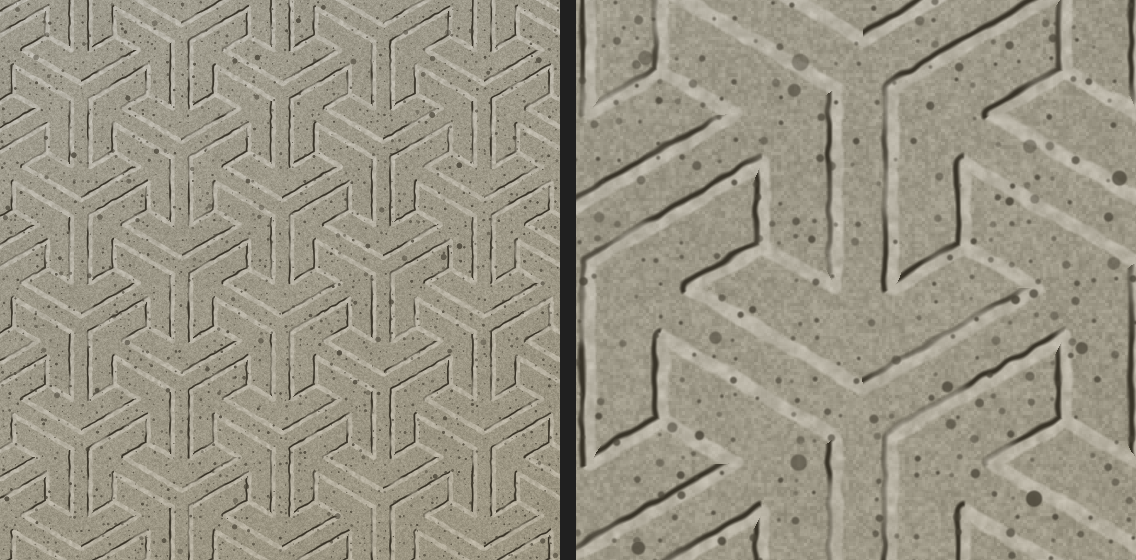
Left: the whole. Right: its middle third, enlarged.
Give the GLSL for this pattern, as a three.js fragment shader.

```glsl
varying vec2 vUv;

// Layout: one tripod per point of a triangular lattice
const float PITCH = 0.2078;              // canvas distance between tripods
const vec2 ANCHOR = vec2(0.5045, 0.416); // canvas position of one tripod
const float COLUMN = 0.8660254;          // column spacing in pitches
const float STEM = 0.08;                 // half width of an arm in pitches
const float GROOVE = 0.020;              // half width of a groove
const float SHADOW = 0.0075;             // half width of the shadow line
const float SOFT = 0.006;                // edge smoothing
const float WOBBLE = 0.010;              // unevenness of the cast edges
const vec2 LIGHT = vec2(-0.866, 0.5);    // direction towards the light

const vec3 FACE_DARK = vec3(0.54, 0.52, 0.455);
const vec3 FACE_LIGHT = vec3(0.685, 0.665, 0.60);
const vec3 GROOVE_DARK = vec3(0.63, 0.61, 0.55);
const vec3 GROOVE_LIGHT = vec3(0.80, 0.78, 0.73);
const vec3 SHADE = vec3(0.22, 0.20, 0.155);
const vec3 PIT = vec3(0.29, 0.27, 0.22);

float hash(vec2 p) {
  vec3 q = fract(vec3(p.xyx) * 0.1031);
  q += dot(q, q.yzx + 33.33);
  return fract((q.x + q.y) * q.z);
}

float noise(vec2 p) {
  vec2 i = floor(p), f = fract(p);
  f = f * f * (3.0 - 2.0 * f);
  return mix(mix(hash(i), hash(i + vec2(1.0, 0.0)), f.x),
             mix(hash(i + vec2(0.0, 1.0)), hash(i + vec2(1.0, 1.0)), f.x), f.y);
}

// Offset from the closest point of segment ab to p
vec2 fromSegment(vec2 p, vec2 a, vec2 b) {
  vec2 ab = b - a;
  return p - a - ab * clamp(dot(p - a, ab) / dot(ab, ab), 0.0, 1.0);
}

vec2 shorter(vec2 a, vec2 b) {
  return dot(a, a) < dot(b, b) ? a : b;
}

// Offset from the nearest groove centre line, in pitches
vec2 fromGroove(vec2 p) {
  vec2 notch = vec2(STEM, -STEM / sqrt(3.0));
  vec2 join = vec2(STEM, STEM / sqrt(3.0) - 2.0 / 3.0);
  vec2 meet = vec2(COLUMN / 3.0, -0.5);
  float column = p.x / COLUMN;
  vec2 cell = floor(vec2(column, p.y - 0.5 * column) + 0.5);
  vec2 best = vec2(1.0);
  for (int i = -1; i <= 1; i++) {
    for (int j = -1; j <= 1; j++) {
      vec2 id = cell + vec2(float(i), float(j));
      vec2 local = p - vec2(id.x * COLUMN, id.y + 0.5 * id.x);
      for (int k = 0; k < 3; k++) {
        float angle = float(k) * 2.0943951;
        float c = cos(angle), s = sin(angle);
        mat2 turn = mat2(c, s, -s, c);
        vec2 q = turn * local;
        float side = q.x < 0.0 ? -1.0 : 1.0;
        q.x *= side;
        vec2 e = shorter(fromSegment(q, notch, join), fromSegment(q, join, meet));
        e.x *= side;
        best = shorter(best, e * turn);
      }
    }
  }
  return best;
}

// Scattered round pits, at most one per cell
float pits(vec2 uv, float cells, float amount, float seed) {
  vec2 p = uv * cells, id = floor(p) + seed;
  float size = hash(id + 7.3);
  float radius = mix(0.06, 0.21, size * size);
  vec2 centre = 0.25 + 0.5 * vec2(hash(id + 1.7), hash(id + 4.1));
  float d = length(fract(p) - centre);
  float soft = 0.0012 * cells;
  float strength = 0.5 + 0.5 * hash(id + 9.2);
  return step(hash(id + 12.6), amount) * strength * (1.0 - smoothstep(radius - 0.5 * soft, radius + soft, d));
}

void main() {
  // Rough cast edges
  vec2 p = (vUv - ANCHOR) / PITCH;
  p += WOBBLE * (vec2(noise(vUv * 120.0), noise(vUv * 120.0 + 51.0)) - 0.5);
  vec2 e = fromGroove(p);
  float d = length(e);

  // Stone face and coarser groove floor
  float grain = 0.55 * noise(vUv * 330.0) + 0.45 * hash(floor(vUv * 512.0));
  float cloud = noise(vUv * 9.0) - 0.5;
  vec3 color = mix(FACE_DARK, FACE_LIGHT, clamp(grain + 0.15 * cloud, 0.0, 1.0));
  float rough = 0.6 * noise(vUv * 190.0 + 23.0) + 0.4 * grain;
  vec3 bed = mix(GROOVE_DARK, GROOVE_LIGHT, rough);
  color = mix(color, bed, 1.0 - smoothstep(GROOVE - SOFT, GROOVE + SOFT, d));

  // Broken shadow under the edge that faces away from the light
  float facing = smoothstep(0.35, 0.75, dot(e, LIGHT) / max(d, 0.0001));
  float line = 1.0 - smoothstep(SHADOW - SOFT, SHADOW + SOFT, abs(d - GROOVE));
  float wear = mix(0.35, 1.0, smoothstep(0.2, 0.6, noise(vUv * 38.0 + 8.0)));
  color = mix(color, SHADE, line * facing * wear);

  // Pits of two sizes
  float holes = max(pits(vUv, 85.0, 0.35, 0.0), pits(vUv, 42.0, 0.13, 90.0));
  color = mix(color, PIT, 0.85 * holes);

  // Cooler and lighter towards the top left
  float fade = vUv.y - 0.5 * vUv.x - 0.25;
  color *= 1.0 + fade * vec3(0.015, 0.03, 0.065);
  gl_FragColor = vec4(color, 1.0);
}
```
